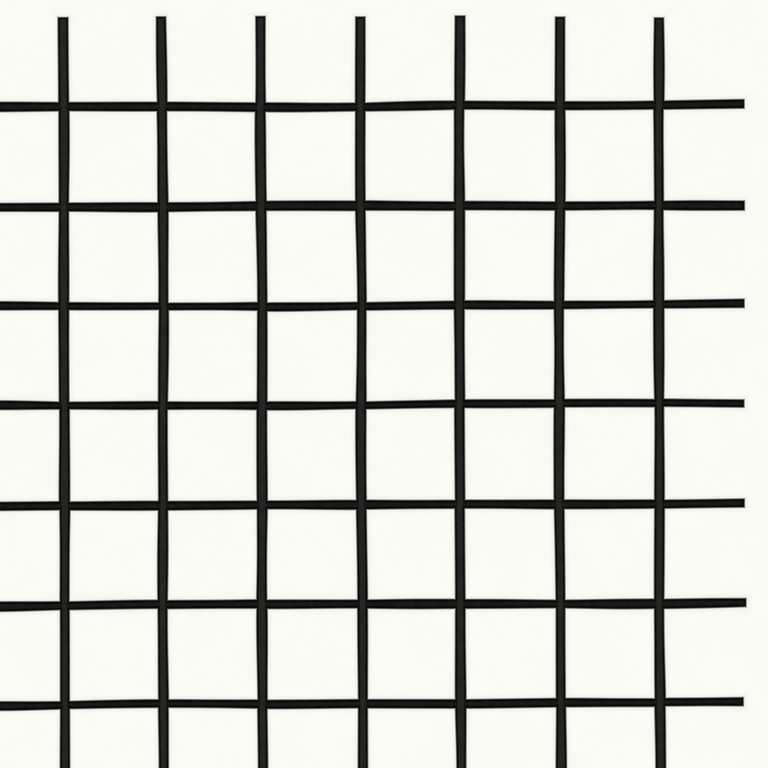
Give the GLSL for this pattern, as a WebGL 2 fragment shader.

```glsl
#version 300 es
precision highp float;

uniform vec2 u_resolution;
out vec4 fragColor;

const vec3 PAPER = vec3(0.982, 0.982, 0.962);
const vec3 INK_EDGE = vec3(0.03);
const vec3 INK_CORE = vec3(0.14, 0.15, 0.14);
const float LAST_LINE = 6.0;

float hash(vec2 p) {
    vec3 q = fract(vec3(p.xyx) * 0.1031);
    q += dot(q, q.yzx + 33.33);
    return fract((q.x + q.y) * q.z);
}

float valueNoise(vec2 p) {
    vec2 cell = floor(p);
    vec2 f = fract(p);
    f = f * f * (3.0 - 2.0 * f);
    float low = mix(hash(cell), hash(cell + vec2(1.0, 0.0)), f.x);
    float high = mix(hash(cell + vec2(0.0, 1.0)), hash(cell + vec2(1.0)), f.x);
    return mix(low, high, f.y);
}

// Noise centred on zero, running along one numbered line
float wobble(float along, float line, float seed) {
    return valueNoise(vec2(along, line * 7.0 + seed)) - 0.5;
}

// Signed distance to the nearest of a set of hand-ruled strokes
float strokes(float along, float across, float first, float pitch,
              float halfWidth, float tilt, float end, float seed) {
    float line = clamp(round((across - first) / pitch), 0.0, LAST_LINE);
    float segment = floor((along - 0.083) / pitch);
    float inSegment = fract((along - 0.083) / pitch) - 0.5;

    // Slow bend, plus a small slant of its own between crossings
    float slant = hash(vec2(segment + 19.0, line + seed)) - 0.5;
    float centre = first + line * pitch + tilt * (along - 0.5);
    centre += 0.0030 * wobble(along * 5.0, line, seed);
    centre += 0.0018 * slant * inSegment;

    // Pressure changes along the stroke and from line to line
    float width = halfWidth + 0.0012 * wobble(along * 11.0, line, seed + 41.0);
    width += 0.0008 * (hash(vec2(line + 3.0, seed + 5.0)) - 0.5);

    float tip = end + 0.004 * (hash(vec2(line, seed + 11.0)) - 0.5);
    return max(abs(across - centre) - width, along - tip);
}

void main() {
    vec2 uv = gl_FragCoord.xy / u_resolution;
    float blur = max(0.0017, 0.75 / min(u_resolution.x, u_resolution.y));

    float vertical = strokes(uv.y, uv.x, 0.0825, 0.1293, 0.0067, -0.002, 0.979, 2.0);
    float horizontal = strokes(uv.x, uv.y, 0.0840, 0.1296, 0.0058, 0.004, 0.970, 60.0);
    float nearest = min(vertical, horizontal);

    // Paper with faint mottling and a thin pale halo beside the ink
    float mottle = valueNoise(uv * 24.0) + valueNoise(uv * 130.0) - 1.0;
    vec3 color = PAPER + 0.005 * mottle;
    color -= 0.02 * smoothstep(0.007, 0.003, nearest);

    // Dark rims, with a softer core that is strongest in the vertical strokes
    float verticalCore = smoothstep(0.0015, 0.0040, -vertical);
    float horizontalCore = 0.6 * smoothstep(0.0020, 0.0045, -horizontal);
    vec3 ink = mix(INK_EDGE, INK_CORE, max(verticalCore, horizontalCore));
    ink += 0.02 * (valueNoise(uv * 170.0) - 0.5);

    float coverage = 1.0 - smoothstep(-blur, blur, nearest);
    fragColor = vec4(mix(color, ink, coverage), 1.0);
}
```
